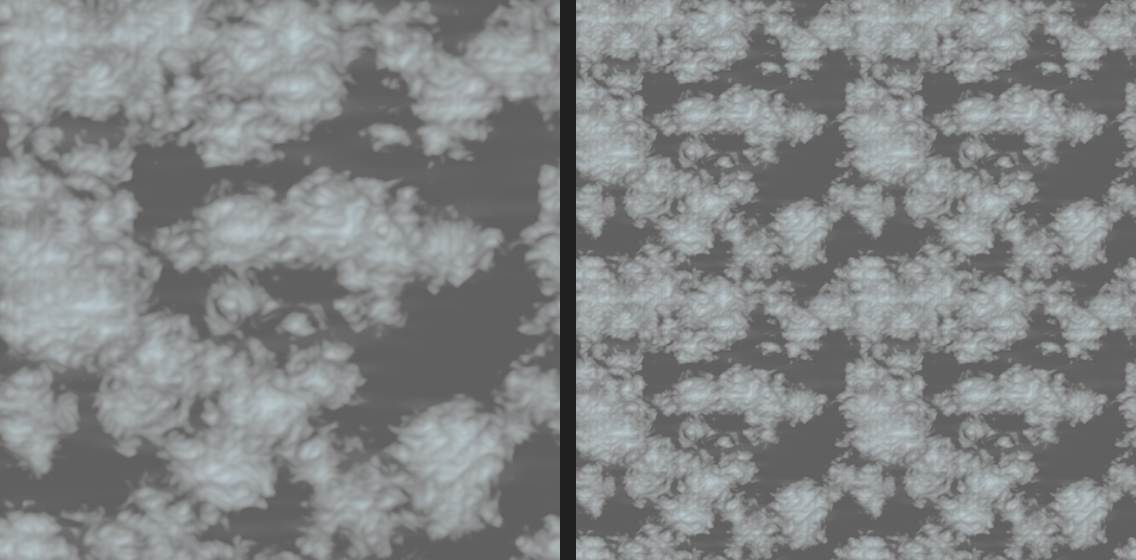
Left: one tile. Right: repeated 2 by 2.
This texture is drawn by a Shadertoy shader. Its source:

```glsl
// Soft, pale blue-grey cloud puffs scattered over a flat grey ground.
// Round puffs on wrapping jittered grids merge into a depth field, which
// billow noise makes lumpy and shades; every grid repeats a whole number of times.

vec2 hash2(vec2 cell, vec2 period, uint seed) {
    uvec2 q = uvec2(mod(cell + 0.5, period));
    uint h = q.x * 1597u + q.y * 51749u + seed * 7919u + 17u;
    h = (h ^ (h >> 15)) * 739391u;
    h = (h ^ (h >> 13)) * 668265u;
    h ^= h >> 16;
    uint g = (h ^ 40503u) * 747795u;
    g ^= g >> 14;
    return vec2(h & 65535u, g & 65535u) / 65536.0;
}

float cornerSlope(vec2 cell, vec2 offset, vec2 period, uint seed) {
    float angle = 6.28318 * hash2(cell, period, seed).x;
    return dot(vec2(cos(angle), sin(angle)), offset);
}

// Gradient noise over the unit square, wrapping after 'period' cells
float noise(vec2 p, vec2 period, uint seed) {
    vec2 x = p * period, i = floor(x), f = x - i;
    vec2 u = f * f * f * (f * (f * 6.0 - 15.0) + 10.0);
    vec2 e = vec2(1, 0);
    float low = mix(cornerSlope(i, f, period, seed),
                    cornerSlope(i + e.xy, f - e.xy, period, seed), u.x);
    float high = mix(cornerSlope(i + e.yx, f - e.yx, period, seed),
                     cornerSlope(i + 1.0, f - 1.0, period, seed), u.x);
    return mix(low, high, u.y);
}

// Rounded lumps parted by soft creases
float billow(vec2 p) {
    float coarse = noise(p, vec2(20, 23), 3u);
    float fine = noise(p, vec2(41, 45), 4u);
    return sqrt(coarse * coarse + 0.006) + 0.5 * sqrt(fine * fine + 0.012);
}

const float BLEND = 0.011;

// Sum of exponentials of the depth inside each puff, for a smooth union
float puffs(vec2 p, float count, float smallest, float largest, float share, uint seed) {
    vec2 home = floor(p * count);
    float sum = 0.0;
    for (int y = -1; y <= 1; y++)
    for (int x = -1; x <= 1; x++) {
        vec2 cell = home + vec2(x, y);
        vec2 centre = (cell + 0.1 + 0.8 * hash2(cell, vec2(count), seed)) / count;
        vec2 pick = hash2(cell, vec2(count), seed + 1u);
        float crowd = noise(centre, vec2(4, 5), 9u);
        if (pick.x < share + 0.9 * crowd) {
            float size = clamp(pick.y + 0.6 * crowd, 0.0, 1.0);
            float radius = mix(smallest, largest, size);
            float dist = length((p - centre) * vec2(0.88, 1.08));
            sum += exp((radius - dist) / BLEND);
        }
    }
    return sum;
}

void mainImage(out vec4 fragColor, in vec2 fragCoord) {
    vec2 p = fragCoord / iResolution.xy;

    // Bend the puffs out of round
    vec2 warp = vec2(noise(p, vec2(11), 5u), noise(p, vec2(11), 6u));
    vec2 q = p + 0.022 * warp;

    // Depth below the cloud surface, with lumpy borders
    float sum = puffs(q, 8.0, 0.034, 0.086, 0.66, 20u)
              + puffs(q, 18.0, 0.012, 0.030, 0.36, 30u);
    float body = BLEND * log(sum + 0.0005);
    float lumps = billow(p);
    float depth = max(body + 0.06 * (lumps - 0.33) + 0.019, 0.0);
    float density = (1.0 - exp(-depth / 0.030)) * smoothstep(0.0, 0.018, depth);

    // Light across the creases
    float relief = lumps - billow(p + vec2(0.005, -0.006));
    density += density * (0.40 * relief + 0.25 * (lumps - 0.33));

    // Faint level streaks trailing beside the clouds
    float streak = max(noise(p + 0.01 * warp, vec2(4, 27), 7u), 0.0);
    density += (1.0 - density) * 0.32 * streak * smoothstep(-0.07, 0.0, body);
    density = clamp(density, 0.0, 1.15);

    // Grey ground to pale blue, the tint arriving late
    vec3 ground = vec3(0.378);
    vec3 tint = vec3(0.0, 0.042, 0.055) * density * density * density;
    fragColor = vec4(ground + 0.30 * density + tint, 1.0);
}
```
